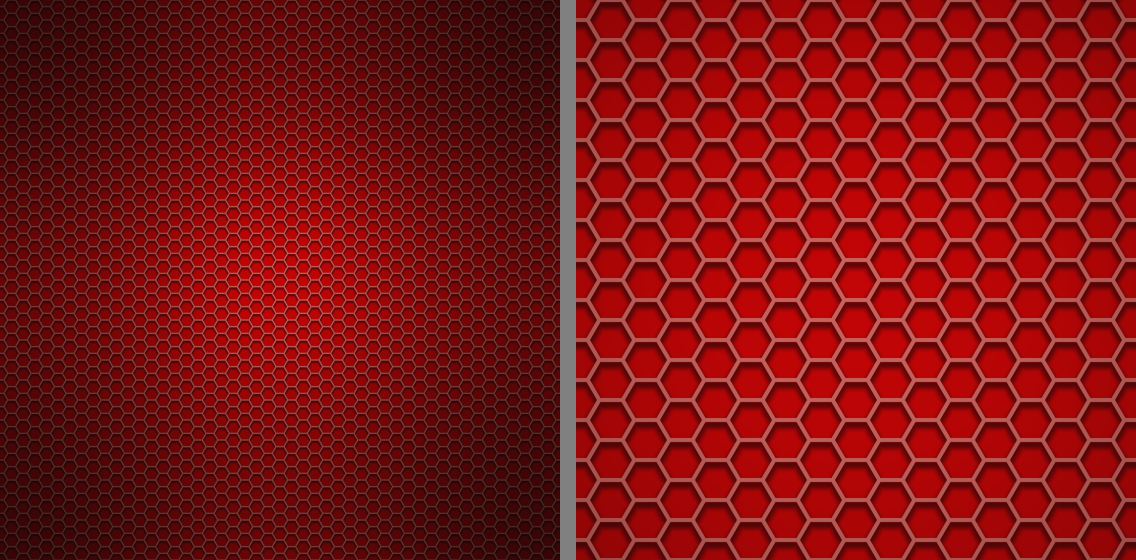
Left: the whole. Right: its middle third, enlarged.
Reproduce this pattern procedurally as a WebGL 1 fragment shader.

```glsl
precision highp float;
// Fine wire honeycomb over glowing red cells, darkening toward the borders.

uniform vec2 u_resolution;

const vec2 REPEATS = vec2(24.0, 42.0);      // column pairs across, rows down
const vec3 CELL_COLOR = vec3(0.76, 0.0, 0.0);
const vec3 AMBIENT = vec3(0.0, 0.02, 0.022);
const vec3 WIRE_COLOR = vec3(0.78, 0.385, 0.365);
const float WIRE_HALF_WIDTH = 0.05;         // in row heights
const float SHADOW_DROP = 0.11;             // in row heights
const float SHADOW_REACH = 0.22;            // in row heights
const float SHADOW_STRENGTH = 0.5;
const float FALLOFF = 0.62;                 // darkening from center to border
const float WIRE_FALLOFF = 0.8;             // wires darken less than cells
const float PI = 3.14159265;
const vec2 HEX_SCALE = vec2(1.7320508, 1.0);

// Distance from a cell-centered point to the edge of a flat-topped hexagon.
float hexInset(vec2 p) {
  p = abs(p);
  return 0.5 - max(p.y, dot(p, vec2(0.8660254, 0.5)));
}

// Distance to the nearest wire; the staggered lattice has period 1 by 1.
float wireDistance(vec2 lattice) {
  vec2 evenCell = (fract(lattice + 0.5) - 0.5) * HEX_SCALE;
  vec2 oddCell = (fract(lattice) - 0.5) * HEX_SCALE;
  return max(hexInset(evenCell), hexInset(oddCell));
}

// Central glow whose value and slope agree on opposite borders.
float glow(vec2 uv) {
  vec2 s = sin(PI * (uv - 0.5));
  return exp(-FALLOFF * dot(s, s));
}

void main() {
  vec2 uv = gl_FragCoord.xy / u_resolution;
  vec2 lattice = uv * REPEATS;
  float pixel = REPEATS.y / u_resolution.y;
  float light = glow(uv);

  // Recessed cells, shaded by the wire above
  float above = wireDistance(lattice + vec2(0.0, SHADOW_DROP));
  float shadow = 1.0 - smoothstep(0.0, SHADOW_REACH, above);
  vec3 color = CELL_COLOR * light * (1.0 - SHADOW_STRENGTH * shadow) + AMBIENT;

  // Raised wires
  float edge = wireDistance(lattice) - WIRE_HALF_WIDTH;
  float wire = 1.0 - smoothstep(-0.7 * pixel, 0.7 * pixel, edge);
  color = mix(color, WIRE_COLOR * pow(light, WIRE_FALLOFF), wire);

  gl_FragColor = vec4(color, 1.0);
}
```
